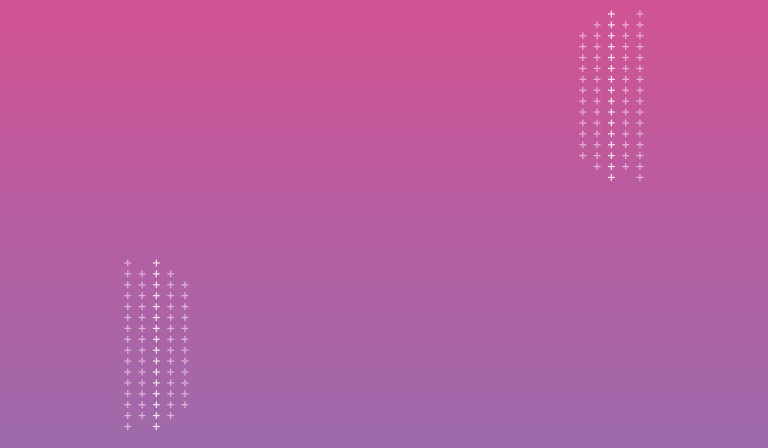
A Shadertoy shader for this background:

```glsl
// Lengths are in units of the canvas height
const vec3 TOP_PINK = vec3(0.820, 0.325, 0.575);
const vec3 MID_MAGENTA = vec3(0.715, 0.370, 0.635);
const vec3 BOTTOM_VIOLET = vec3(0.620, 0.415, 0.670);
const vec3 MARK_COLOR = vec3(1.0, 0.96, 0.98);

const vec2 RIGHT_GROUP = vec2(1.3009, 0.7864); // middle of the shortest column
const vec2 LEFT_GROUP = vec2(0.4128, 0.2305);
const vec2 SPACING = vec2(0.0319, 0.02433);
const float COLUMNS = 5.0;
const float ROWS = 16.0;
const float BRIGHT_COLUMN = 2.0;
const float ARM = 0.0076;
const float HALF_THICKNESS = 0.0014;
const float SOFT_ALPHA = 0.58;
const float BRIGHT_ALPHA = 0.88;

// Exact share of a pixel covered by a centred box
float boxCoverage(vec2 p, vec2 halfSize, float pixel) {
    vec2 low = max(p - 0.5 * pixel, -halfSize);
    vec2 high = min(p + 0.5 * pixel, halfSize);
    vec2 overlap = max(high - low, 0.0) / pixel;
    return overlap.x * overlap.y;
}

float plusCoverage(vec2 p, float pixel) {
    float across = boxCoverage(p, vec2(ARM, HALF_THICKNESS), pixel);
    float upright = boxCoverage(p, vec2(HALF_THICKNESS, ARM), pixel);
    return max(across, upright);
}

// Grid of plus marks whose columns are trimmed at both ends
float plusGroup(vec2 p, float pixel) {
    float middleRow = 0.5 * (ROWS - 1.0);
    vec2 grid = p / SPACING + vec2(0.0, middleRow);
    vec2 cell = clamp(floor(grid + 0.5), vec2(0.0), vec2(COLUMNS, ROWS) - 1.0);

    float trim = cell.x < 0.5 ? 2.0 : mod(cell.x, 2.0);
    float kept = step(abs(cell.y - middleRow), middleRow - trim + 0.1);
    float alpha = abs(cell.x - BRIGHT_COLUMN) < 0.5 ? BRIGHT_ALPHA : SOFT_ALPHA;
    return kept * alpha * plusCoverage((grid - cell) * SPACING, pixel);
}

vec3 backdrop(float height) {
    vec3 lower = mix(BOTTOM_VIOLET, MID_MAGENTA, clamp(height * 2.0, 0.0, 1.0));
    return mix(lower, TOP_PINK, clamp(height * 2.0 - 1.0, 0.0, 1.0));
}

void mainImage(out vec4 fragColor, in vec2 fragCoord) {
    float pixel = 1.0 / iResolution.y;
    vec2 p = fragCoord * pixel;

    // The left group is a mirrored copy of the right one
    float marks = plusGroup(p - RIGHT_GROUP, pixel);
    marks = max(marks, plusGroup((p - LEFT_GROUP) * vec2(-1.0, 1.0), pixel));

    fragColor = vec4(mix(backdrop(p.y), MARK_COLOR, marks), 1.0);
}
```
